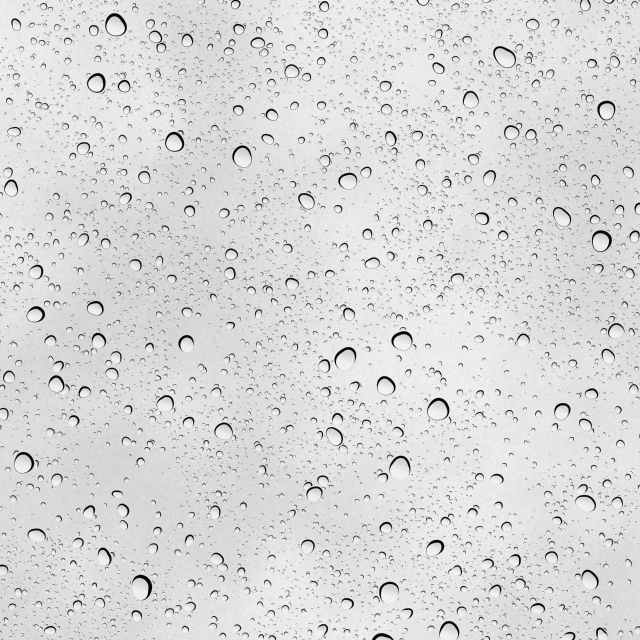
Write a Shadertoy shader that draws this texture.

```glsl
const vec3 HAZE_DARK = vec3(0.835);
const vec3 HAZE_LIGHT = vec3(0.925);
const vec3 INK = vec3(0.025);
const vec3 LENS_SHADE = vec3(0.80);
const vec3 LENS_GLOW = vec3(0.95);

vec3 hash3(vec2 p, float seed) {
    vec3 q = fract(vec3(p, seed) * vec3(0.1031, 0.1030, 0.0973) + 0.137);
    q += dot(q, q.yxz + 33.33);
    return fract((q.xxy + q.yzz) * q.zyx);
}

float valueNoise(vec2 p, float seed) {
    vec2 i = floor(p), f = fract(p);
    f = f * f * (3.0 - 2.0 * f);
    float low = mix(hash3(i, seed).x, hash3(i + vec2(1, 0), seed).x, f.x);
    float high = mix(hash3(i + vec2(0, 1), seed).x, hash3(i + vec2(1, 1), seed).x, f.x);
    return mix(low, high, f.y);
}

float fbm(vec2 p, float seed) {
    float sum = 0.0, weight = 0.5;
    for (int k = 0; k < 5; k++) {
        sum += weight * valueNoise(p, seed + float(k));
        p = mat2(1.6, 1.2, -1.2, 1.6) * p;
        weight *= 0.5;
    }
    return sum;
}

mat2 rotation(float angle) {
    float c = cos(angle), s = sin(angle);
    return mat2(c, s, -s, c);
}

// Signed distance to a slightly lumpy ellipse
float dropDistance(vec2 p, float radius, vec3 shape) {
    vec2 q = rotation(shape.x * 3.14159) * p;
    float stretch = mix(1.0, 1.2, shape.y * shape.y);
    float angle = atan(q.y, q.x);
    float lumps = 0.05 * sin(2.0 * angle + 6.3 * shape.z) + 0.04 * sin(3.0 * angle + 6.3 * shape.y);
    vec2 axes = radius * vec2(1.0 / stretch, stretch) * (1.0 + lumps);
    float f = length(q / axes);
    return (f - 1.0) * f / max(length(q / (axes * axes)), 1e-4);
}

// Share of a pixel that lies on the inner side of an edge
float inside(float d, float pixel) {
    return clamp(0.5 - d / pixel, 0.0, 1.0);
}

// One drop: cleared surroundings, bright lens, dark rim that opens below
vec3 paintDrop(vec3 color, vec3 glass, vec2 p, float radius, vec3 shape, vec3 look, float open, float pixel) {
    float d = dropDistance(p, radius, shape);
    vec2 normal = p / max(length(p), 1e-5);
    float lean = 1.45 - 1.5 * (look.x - 0.4);
    float facing = dot(normal, vec2(cos(lean), sin(lean)));
    float weight = mix(0.65 + 0.35 * facing, 1.1 * smoothstep(-0.85, 0.8, facing), open);
    float width = radius * mix(0.18, 0.31, look.y) * weight;

    color = mix(color, glass, inside(d - 0.15 * radius, pixel));
    float glow = smoothstep(0.8, -0.5, dot(p, vec2(0.3, 1.0)) / radius);
    vec3 lens = mix(LENS_SHADE, LENS_GLOW, glow);
    color = mix(color, lens, 0.85 * inside(d, pixel));
    float rim = inside(d, pixel) - inside(d + width, pixel);
    return mix(color, INK, rim);
}

// Scatter of drops, at most one in each cell of a turned grid
vec3 dropLayer(vec3 color, vec3 glass, vec2 uv, float cells, vec2 radii, float density, float seed, float pixel) {
    mat2 turn = rotation(seed * 0.73);
    vec2 grid = turn * uv * cells + seed * 7.31;
    grid.x += hash3(vec2(floor(grid.y), 3.0), seed).x;
    vec2 cell = floor(grid);
    vec3 place = hash3(cell, seed);
    vec3 shape = hash3(cell, seed + 17.0);
    vec3 look = hash3(cell, seed + 31.0);
    if (look.z > density) return color;

    float radius = mix(radii.x, radii.y, place.z * place.z);
    float margin = min(radius * 1.35 * cells + 0.02, 0.5);
    vec2 center = mix(vec2(margin), vec2(1.0 - margin), place.xy);
    vec2 p = transpose(turn) * (fract(grid) - center) / cells;
    float open = clamp(mix(1.1, 0.15, uv.y) + 0.5 * (shape.z - 0.5), 0.0, 1.0);
    return paintDrop(color, glass, p, radius, shape, look, open, pixel);
}

void mainImage(out vec4 fragColor, in vec2 fragCoord) {
    vec2 uv = fragCoord / iResolution.y;
    float pixel = 1.1 / iResolution.y;

    // Misty glass with fine grain
    float haze = fbm(uv * 3.2, 5.0) + 0.10 * (uv.y - 0.5);
    vec3 glass = mix(HAZE_DARK, HAZE_LIGHT, smoothstep(0.22, 0.72, haze));
    glass += 0.035 * (valueNoise(uv * 330.0, 9.0) - 0.5);

    // Drops from fine spray to large beads
    float clumps = smoothstep(0.25, 0.65, fbm(uv * 9.0, 40.0));
    vec3 color = glass;
    color = dropLayer(color, glass, uv, 108.0, vec2(0.0009, 0.0019), 0.65 * clumps, 1.0, pixel);
    color = dropLayer(color, glass, uv, 72.0, vec2(0.0015, 0.0031), 0.75 * clumps, 2.0, pixel);
    color = dropLayer(color, glass, uv, 38.0, vec2(0.0029, 0.0052), 0.50, 3.0, pixel);
    color = dropLayer(color, glass, uv, 22.0, vec2(0.0050, 0.0098), 0.58, 4.0, pixel);
    color = dropLayer(color, glass, uv, 11.0, vec2(0.0095, 0.0175), 0.50, 5.0, pixel);

    fragColor = vec4(clamp(color, 0.0, 1.0), 1.0);
}
```
